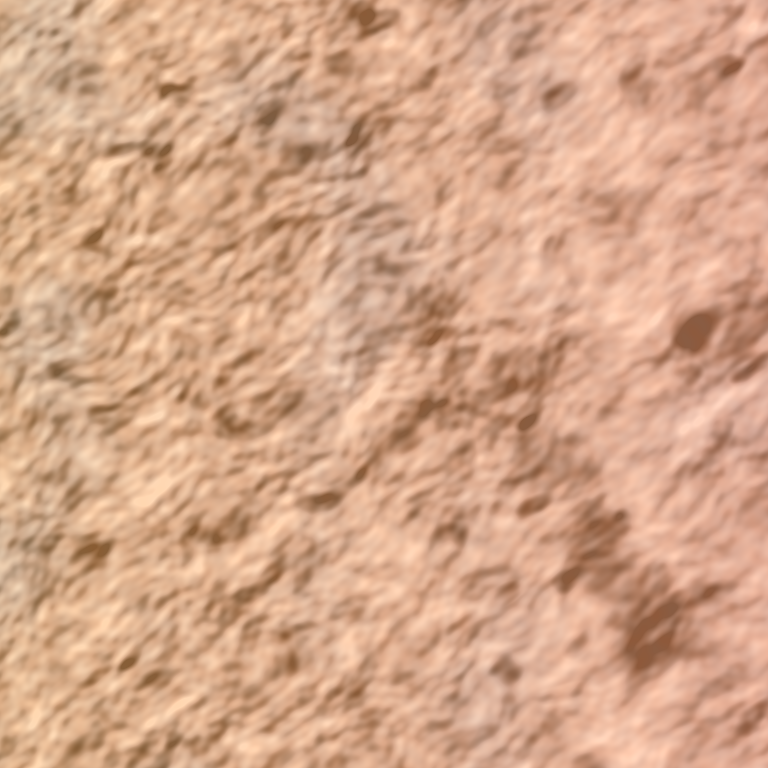
A WebGL 1 fragment shader for this texture:

```glsl
precision highp float;
// Weathered sandstone: soft lumps and pits drawn out along a rising diagonal.
// Octaves of gradient noise form a height field, which is lit from the upper
// left, darkened in its hollows and coloured by a three-stop ramp.

uniform vec2 u_resolution;

const vec3 HOLLOW_BROWN = vec3(0.58, 0.40, 0.27);
const vec3 SAND = vec3(0.85, 0.66, 0.545);
const vec3 LIT_PEACH = vec3(1.0, 0.825, 0.70);
const vec3 WARM_SHIFT = vec3(0.012, -0.008, 0.022);  // pinker to the right
const vec3 GREY_SHIFT = vec3(-0.045, -0.004, 0.03);  // cool mineral stain

const float GRAIN_ANGLE = 0.68;    // radians above the horizontal
const float GRAIN_STRETCH = 1.5;
const float LUMP_FREQ = 10.0;      // cells per canvas
const float WARP_FREQ = 9.0;
const float WARP_AMOUNT = 0.016;
const vec2 LIGHT_STEP = vec2(-0.005, 0.007);
const float BASE_TONE = 0.56;
const float HEIGHT_GAIN = 0.50;
const float SLOPE_GAIN = 0.48;
const float PIT_DEPTH = 0.55;
const float CAVITY_DEPTH = 0.50;

vec2 gradientAt(vec2 cell) {
  float angle = 6.2832 * fract(sin(dot(cell, vec2(127.1, 311.7))) * 43758.55);
  return vec2(cos(angle), sin(angle));
}

// Gradient noise, roughly -0.7 to 0.7
float noise(vec2 p) {
  vec2 cell = floor(p);
  vec2 f = p - cell;
  vec2 u = f * f * f * (f * (f * 6.0 - 15.0) + 10.0);
  vec2 e = vec2(1.0, 0.0);
  float a = dot(gradientAt(cell), f);
  float b = dot(gradientAt(cell + e.xy), f - e.xy);
  float c = dot(gradientAt(cell + e.yx), f - e.yx);
  float d = dot(gradientAt(cell + e.xx), f - e.xx);
  return mix(mix(a, b, u.x), mix(c, d, u.x), u.y);
}

// Coordinates turned and stretched along the grain, then bent by slow noise
vec2 grainSpace(vec2 p) {
  vec2 along = vec2(cos(GRAIN_ANGLE), sin(GRAIN_ANGLE));
  vec2 bend = vec2(noise(p * WARP_FREQ + 3.7), noise(p * WARP_FREQ + 41.3));
  p += WARP_AMOUNT * bend;
  return vec2(dot(p, along) / GRAIN_STRETCH, dot(p, vec2(-along.y, along.x)));
}

// Lumps: large ones gain weight and fine ones lose it as coarse rises
float height(vec2 p, float coarse) {
  vec2 q = grainSpace(p) * LUMP_FREQ;
  float sum = mix(0.35, 0.85, coarse) * noise(q);
  sum += 0.75 * noise(q * 2.1 + 17.3);
  sum += mix(0.75, 0.50, coarse) * noise(q * 4.2 + 53.9);
  sum += mix(0.42, 0.22, coarse) * noise(q * 7.6 + 91.1);
  return sum;
}

// Scattered small pits, gathered in loose groups
float pits(vec2 p) {
  vec2 q = grainSpace(p);
  float group = smoothstep(-0.30, 0.30, noise(p * 6.0 + 71.5));
  return smoothstep(0.16, 0.50, noise(q * 23.0 + 29.4)) * group;
}

// Broad hollows with a rough outline
float cavities(vec2 p) {
  vec2 q = grainSpace(p);
  float shape = noise(q * 7.5 + 12.6) + 0.30 * noise(q * 24.0 + 66.2);
  return smoothstep(0.20, 0.52, shape);
}

vec3 stoneRamp(float tone) {
  vec3 shade = mix(HOLLOW_BROWN, SAND, clamp(tone * 2.0, -0.15, 1.0));
  return mix(shade, LIT_PEACH, clamp(tone * 2.0 - 1.0, 0.0, 1.1));
}

void main() {
  vec2 p = gl_FragCoord.xy / u_resolution.y;
  float side = gl_FragCoord.x / u_resolution.x;
  float coarse = smoothstep(0.25, 0.95, side + 0.2 * noise(p * 3.0 + 8.1));

  // Relief and light
  float h = height(p, coarse);
  float slope = h - height(p + LIGHT_STEP, coarse);
  float tone = BASE_TONE + HEIGHT_GAIN * h + SLOPE_GAIN * slope;
  tone += 0.18 * noise(p * 3.5 + 24.8);

  // Hollows
  tone -= PIT_DEPTH * pits(p);
  tone -= CAVITY_DEPTH * cavities(p) * mix(0.15, 1.0, coarse);

  // Colour drift and faint mineral mottling
  vec3 colour = stoneRamp(tone);
  colour += WARM_SHIFT * (2.0 * side - 1.0);
  float stain = smoothstep(0.0, 0.45, noise(p * 5.0 + 37.2));
  colour += GREY_SHIFT * stain * (1.0 - 0.6 * coarse);
  colour += vec3(0.02, -0.012, -0.03) * noise(p * 48.0 + 5.5);

  gl_FragColor = vec4(clamp(colour, 0.0, 1.0), 1.0);
}
```
